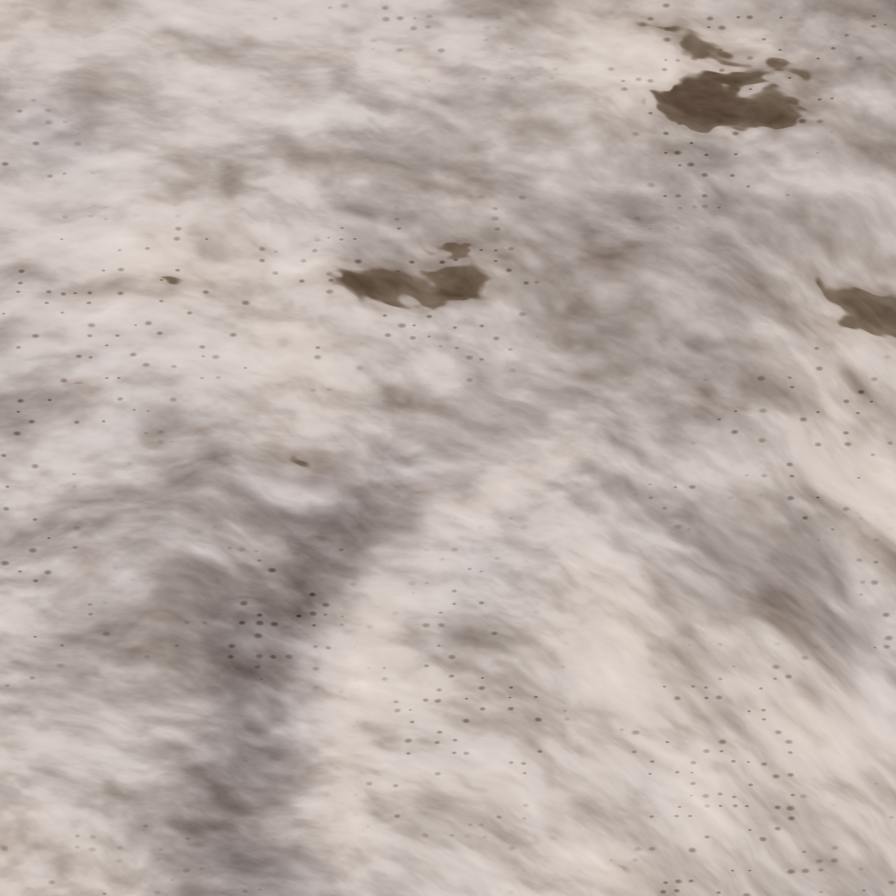
A three.js fragment shader for this texture:

```glsl
#define FOAM_TONE 0.715
#define BROAD_GAIN 0.30
#define STREAK_GAIN 0.38
#define FINE_GAIN 0.24
#define RIDGE_LIGHT 0.11
#define RIDGE_SHADE 0.14
#define HOLE_LEVEL 0.83
#define PIT_GRID vec2(64.0, 84.0)
#define PIT_DEPTH 0.20
#define FOAM_COLOR vec3(0.72, 0.675, 0.65)
#define WATER_COLOR vec3(0.43, 0.37, 0.31)
#define DEEP_COLOR vec3(0.29, 0.22, 0.17)

varying vec2 vUv;

float hash(vec2 cell) {
  vec3 h = fract(cell.xyx * 0.1031);
  h += dot(h, h.yzx + 33.33);
  return fract((h.x + h.y) * h.z);
}

float noise(vec2 p) {
  vec2 cell = floor(p);
  vec2 f = fract(p);
  f = f * f * (3.0 - 2.0 * f);
  float low = mix(hash(cell), hash(cell + vec2(1.0, 0.0)), f.x);
  float high = mix(hash(cell + vec2(0.0, 1.0)), hash(cell + 1.0), f.x);
  return mix(low, high, f.y);
}

float fbm(vec2 p) {
  float sum = 0.0;
  float weight = 0.533;
  for (int i = 0; i < 4; i++) {
    sum += weight * noise(p);
    p = p * 2.03 + vec2(17.3, 9.1);
    weight *= 0.5;
  }
  return sum;
}

// Soft elliptical blob, 1 at its centre
float blob(vec2 p, vec2 center, vec2 radius) {
  vec2 d = (p - center) / radius;
  return exp(-dot(d, d));
}

// Where the foam is thin enough to open
float thinFoam(vec2 p) {
  float thin = blob(p, vec2(0.79, 0.90), vec2(0.17, 0.08));
  thin += 0.85 * blob(p, vec2(0.96, 0.64), vec2(0.08, 0.07));
  thin += 0.65 * blob(p, vec2(0.37, 0.47), vec2(0.06, 0.05));
  thin += 0.55 * blob(p, vec2(0.57, 0.69), vec2(0.15, 0.04));
  thin += 0.50 * blob(p, vec2(0.22, 0.68), vec2(0.15, 0.06));
  return min(thin, 1.0);
}

// Small scattered bubble pits, one candidate per grid cell
float pits(vec2 p) {
  vec2 g = p * PIT_GRID;
  vec2 cell = floor(g);
  vec2 center = 0.35 + 0.3 * vec2(hash(cell + 3.7), hash(cell + 41.2));
  float radius = mix(0.14, 0.34, hash(cell + 77.0));
  float present = step(0.80, hash(cell + 11.0));
  float d = length((fract(g) - center) * vec2(0.8, 1.0));
  return present * (1.0 - smoothstep(radius * 0.2, radius, d));
}

void main() {
  // Streaks lie flat at the upper left and fall towards the lower right
  vec2 p = vUv;
  vec2 warp = vec2(fbm(p * 5.0), fbm(p * 5.0 + 31.0)) - 0.5;
  vec2 flow = p + 0.06 * warp;
  flow.y += 0.35 * p.x * p.x * (1.0 - 0.7 * p.y);

  // Foam relief from broad swells down to grain
  float broad = fbm(flow * vec2(4.0, 7.0) + 5.0) - 0.5;
  float streak = fbm(flow * vec2(9.0, 25.0) + 60.0) - 0.5;
  float fine = fbm(flow * vec2(32.0, 75.0) + 90.0) - 0.5;
  float tone = FOAM_TONE + BROAD_GAIN * broad + STREAK_GAIN * streak + FINE_GAIN * fine;

  // Curved wave crest with a shaded hollow on its left
  float bend = p.y - 0.14;
  float side = p.x - 0.35 - 1.8 * bend * bend + 0.12 * warp.x;
  float crestFade = 1.0 - smoothstep(0.40, 0.64, p.y);
  float crest = crestFade * exp(-pow((side - 0.035) / 0.05, 2.0));
  float hollow = crestFade * exp(-pow((side + 0.085) / 0.085, 2.0));
  tone += RIDGE_LIGHT * crest - RIDGE_SHADE * hollow;

  // Pits gather in irregular patches
  float pitPatch = smoothstep(0.38, 0.62, fbm(p * 6.0 + 120.0));
  tone -= PIT_DEPTH * pits(p + 0.01 * warp) * pitPatch * (1.0 - 0.7 * crest);

  // Compress highlights, then tint: cream in light, lilac grey in shade
  tone = min(tone, 0.78 + 0.45 * (tone - 0.78));
  float warmth = clamp(0.5 * crest - 0.6 * hollow + 2.0 * broad + 0.4 * (p.x - 0.5), -1.0, 1.0);
  vec3 color = FOAM_COLOR + (tone - 0.685) * vec3(1.0, 1.03, 1.06);
  color += warmth * vec3(0.012, 0.0, -0.018);

  // Openings that show brown water, with a soft stained rim
  float thin = thinFoam(p);
  float opening = fbm(flow * vec2(10.0, 25.0) + 200.0) + 0.37 * thin - HOLE_LEVEL;
  float stain = smoothstep(-0.16, 0.04, opening);
  float hole = smoothstep(0.0, 0.055, opening);
  float depth = smoothstep(0.04, 0.20, opening + 0.35 * streak);
  vec3 water = mix(WATER_COLOR, DEEP_COLOR, 0.65 * depth) + 0.22 * fine;
  color -= stain * vec3(0.07, 0.08, 0.09);
  color = mix(color, water, 0.92 * hole);

  gl_FragColor = vec4(clamp(color, 0.0, 1.0), 1.0);
}
```
